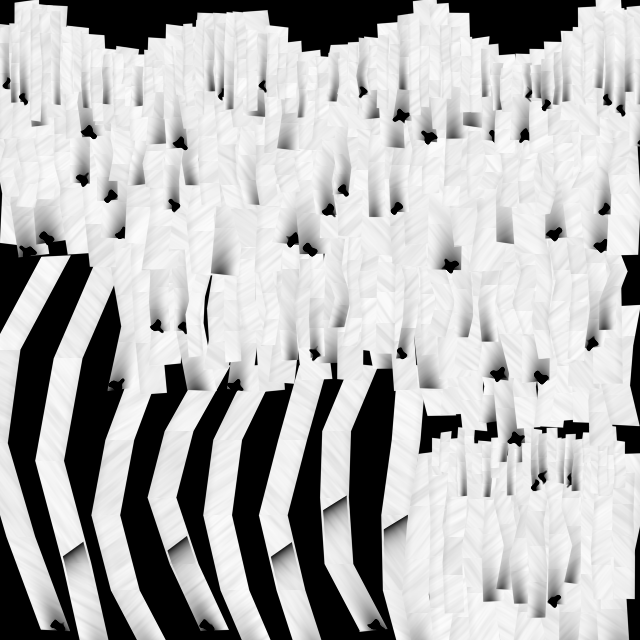
Give the GLSL for this texture map, as a Shadertoy shader.

```glsl
float hash(vec2 p) {
    vec3 q = fract(p.xyx * vec3(0.1031, 0.1030, 0.0973));
    q += dot(q, q.yzx + 33.33);
    return fract((q.x + q.y) * q.z);
}

float noise(vec2 p) {
    vec2 i = floor(p), f = fract(p);
    f = f * f * (3.0 - 2.0 * f);
    return mix(mix(hash(i), hash(i + vec2(1, 0)), f.x),
               mix(hash(i + vec2(0, 1)), hash(i + 1.0), f.x), f.y);
}

// Random polyline along a strip, from -0.5 to 0.5
float kink(float s, float seed) {
    float k = floor(s);
    return mix(hash(vec2(k, seed)), hash(vec2(k + 1.0, seed)), fract(s)) - 0.5;
}

float cover(float d) {
    float px = 0.7 / iResolution.y;
    return smoothstep(-px, px, d);
}

// Fine oblique fibres with a tone that steps from facet to facet
float fibres(vec2 p, float facet, float seed, float side) {
    float a = side * (0.5 + 0.5 * hash(vec2(seed, facet + 3.0)));
    vec2 q = mat2(cos(a), sin(a), -sin(a), cos(a)) * p;
    float streak = noise(q * vec2(18.0, 190.0) + seed);
    float fine = noise(q * vec2(35.0, 420.0) - seed);
    return 0.995 - 0.05 * hash(vec2(facet, seed + 7.0)) - 0.07 * streak * streak - 0.025 * fine;
}

// One strip: span holds its top and bottom, tip is the strength of the end shadow
void strip(inout float tone, vec2 p, float cx, vec2 span, float w, float seed, float tip) {
    float d = p.x - cx, u = d / w;
    float rise = p.y - span.y;
    if (abs(u) > 1.2 || rise < -0.02 || p.y > span.x + 0.02) return;
    float side = hash(vec2(seed, 5.0)) < 0.5 ? -1.0 : 1.0;
    float facet = floor((span.x - p.y) / (span.x - span.y) * 4.0);
    float slope = 0.3 * (hash(vec2(seed, 9.0)) - 0.5);
    float body = cover(w - abs(d)) * cover(span.x - p.y + slope * d) * cover(rise + slope * d);

    float shade = fibres(p, facet, seed, side);
    shade -= 0.05 * smoothstep(0.4, 1.0, u * side);
    float lane = smoothstep(1.3, 0.0, abs(u - 0.4 * side));
    shade *= 1.0 - tip * lane * exp(-max(rise, 0.0) / 0.032);
    tone = mix(tone, shade, body);

    // Rounded black spot at the end
    vec2 r = vec2(min(w * 0.55, 0.011), 0.009);
    vec2 e = (vec2(d - 0.35 * side * w, rise - 0.006) + 0.003 * sin(p.yx * 350.0)) / r;
    tone *= 1.0 - step(0.8, tip) * cover((1.0 - length(e)) * r.x);
}

// A row of overlapping strips between x limits; wave lifts and lowers the tops
void row(inout float tone, vec2 p, float gap, float w, vec2 span, vec2 limits, float sway, float wave, float seed) {
    for (int j = -2; j <= 2; j++) {
        float k = floor(p.x / gap) + float(j);
        float id = k + seed * 61.0;
        float x = (k + 0.5) * gap;
        if (x < limits.x || x > limits.y) continue;
        vec2 ends = span + vec2(0.03, 0.06) * (vec2(hash(vec2(id, 1.0)), hash(vec2(id, 2.0))) - 0.5);
        ends.x += wave * cos(6.2832 * (x - 0.06) / 0.3);
        float t = (ends.x - p.y) / (ends.x - ends.y);
        x += sway * kink(clamp(t, 0.0, 1.0) * 3.0, id);
        float tip = step(0.66, hash(vec2(id, 4.0))) * (0.6 + 0.4 * hash(vec2(id, 6.0)));
        strip(tone, p, x, ends, w * (0.85 + 0.3 * hash(vec2(id, 8.0))), id, tip);
    }
}

// Separate bowed ribbons in the lower left
void ribbons(inout float tone, vec2 p) {
    for (int i = 0; i < 8; i++) {
        float n = float(i), seed = n + 500.0;
        vec2 span = vec2(i < 2 ? 0.6 : 0.43, i % 3 == 0 ? 0.015 : -0.04);
        float s = clamp((span.x - p.y) / (span.x - span.y), 0.0, 1.0) * 4.0;
        float k = floor(s);
        float bow = mix(sin(0.7854 * k), sin(0.7854 * (k + 1.0)), fract(s));
        float cx = 0.08 + 0.082 * n - (0.08 - 0.005 * n) * bow + 0.028 * kink(s, seed);
        strip(tone, p, cx, span, 0.0225, seed, 0.9);

        // Crease: a dark slanted edge that fades along the ribbon
        float d = p.x - cx;
        float drop = 0.14 + 0.1 * hash(vec2(seed, 12.0)) - p.y + 0.6 * d;
        float crease = cover(drop) * exp(-max(drop, 0.0) / 0.016) * cover(0.0225 * 0.85 - abs(d));
        tone *= 1.0 - 0.95 * crease * step(0.35, hash(vec2(seed, 14.0)));
    }
}

void mainImage(out vec4 fragColor, in vec2 fragCoord) {
    vec2 p = fragCoord / iResolution.xy;
    float tone = 0.0;
    ribbons(tone, p);

    // Lower right block, then the rows above it
    row(tone, p, 0.034, 0.024, vec2(0.30, -0.03), vec2(0.66, 1.0), 0.030, 0.0, 1.0);
    row(tone, p, 0.026, 0.015, vec2(0.27, 0.06), vec2(0.70, 1.0), 0.022, 0.0, 2.0);
    row(tone, p, 0.013, 0.008, vec2(0.32, 0.25), vec2(0.68, 0.97), 0.004, 0.0, 3.0);
    row(tone, p, 0.029, 0.020, vec2(0.52, 0.33), vec2(0.66, 1.0), 0.020, 0.0, 4.0);
    row(tone, p, 0.036, 0.022, vec2(0.70, 0.41), vec2(0.19, 0.97), 0.026, 0.0, 5.0);
    row(tone, p, 0.027, 0.013, vec2(0.63, 0.46), vec2(0.24, 0.97), 0.020, 0.0, 6.0);
    row(tone, p, 0.034, 0.024, vec2(0.85, 0.60), vec2(0.0, 1.0), 0.024, 0.0, 7.0);
    row(tone, p, 0.029, 0.014, vec2(0.82, 0.69), vec2(0.0, 1.0), 0.018, 0.0, 8.0);
    row(tone, p, 0.026, 0.018, vec2(0.955, 0.79), vec2(-0.02, 1.02), 0.010, 0.035, 9.0);
    row(tone, p, 0.016, 0.008, vec2(0.94, 0.84), vec2(-0.02, 1.02), 0.006, 0.035, 10.0);

    fragColor = vec4(vec3(clamp(tone, 0.0, 1.0)), 1.0);
}
```
